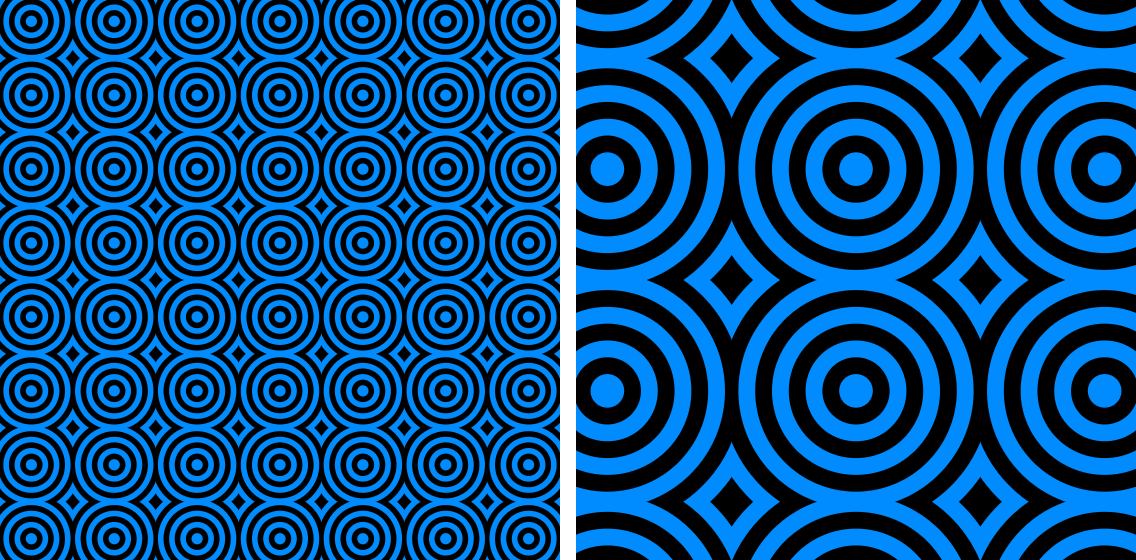
Left, the full canvas; right, a detail of the centre.
Reproduce this pattern procedurally as a Shadertoy shader.

```glsl
// Concentric blue rings on black, repeated on a rectangular lattice.
// Each point measures its distance to the nearest centre and bands it evenly;
// rows sit closer than columns, so rings merge and small diamonds fill the gaps.

// Signed distance to the nearest band edge, positive inside a blue band.
float bandDistance(float radius, float bandWidth) {
    // Clamping below half a band keeps the central dot solid.
    float t = max(radius / bandWidth, 0.5);
    return (0.5 - abs(mod(t + 0.5, 2.0) - 1.0)) * bandWidth;
}

void mainImage(out vec4 fragColor, in vec2 fragCoord) {
    float pixel = 1.0 / iResolution.y;
    vec2 p = (fragCoord - 0.5 * iResolution.xy) * pixel;

    // Lattice: a column of centres on the middle, rows on either side of it.
    vec2 cellSize = vec2(0.148, 0.132);
    vec2 local = (fract(p / cellSize + vec2(0.5, 0.0)) - 0.5) * cellSize;

    // Equal blue and black bands with edges smoothed over one pixel.
    float edge = bandDistance(length(local), 0.01);
    float coverage = clamp(0.5 + edge / pixel, 0.0, 1.0);

    vec3 black = vec3(0.0);
    vec3 blue = vec3(0.0, 0.55, 1.0);
    fragColor = vec4(mix(black, blue, coverage), 1.0);
}
```
